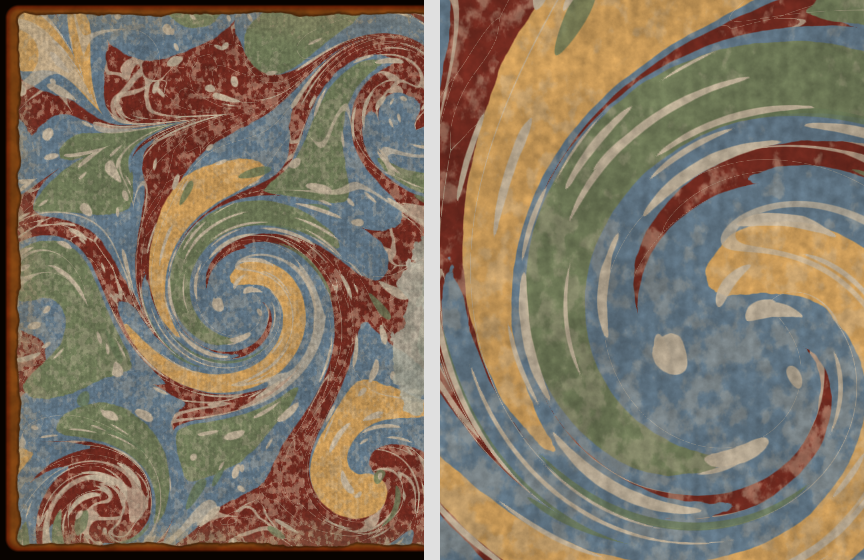
Left, the full canvas; right, a detail of the centre.
Give the GLSL for this pattern, as a Shadertoy shader.

```glsl
// Old marbled endpaper in a leather cover: blobs of pigment float on a red
// ground, and the bath is warped by swirls and stylus pulls before sampling.
// Pale spots, fine veins, wear and paper grain are laid over the colours.

float hash(vec2 p) {
    vec3 q = fract(vec3(p.xyx) * 0.1031);
    q += dot(q, q.yzx + 33.33);
    return fract((q.x + q.y) * q.z);
}

vec2 hash2(vec2 p) { return vec2(hash(p + 17.3), hash(p + 71.9)); }

float noise(vec2 p) {
    vec2 i = floor(p), f = fract(p);
    f = f * f * (3.0 - 2.0 * f);
    return mix(mix(hash(i), hash(i + vec2(1, 0)), f.x),
               mix(hash(i + vec2(0, 1)), hash(i + vec2(1, 1)), f.x), f.y);
}

float fbm(vec2 p) {
    float sum = 0.0, amp = 0.533;
    for (int k = 0; k < 4; k++) {
        sum += amp * noise(p);
        p = mat2(1.6, 1.2, -1.2, 1.6) * p + 5.7;
        amp *= 0.5;
    }
    return sum;
}

mat2 rot(float a) { return mat2(cos(a), -sin(a), sin(a), cos(a)); }

float fill(float d) {
    float w = fwidth(d) * 0.8 + 1e-5;
    return smoothstep(w, -w, d);
}

float box(vec2 p, vec2 halfSize, float radius) {
    vec2 q = abs(p) - halfSize + radius;
    return length(max(q, 0.0)) + min(max(q.x, q.y), 0.0) - radius;
}

// Stylus pull: drags the bath along a short, slightly wavy line
vec2 pull(vec2 p, vec2 start, vec2 dir, float amount) {
    vec2 d = p - start;
    float along = dot(d, dir);
    float across = abs(dot(d, vec2(-dir.y, dir.x)) + 0.02 * sin(along * 9.0));
    return p - dir * amount * exp(-across / 0.022 - along * along * 9.0);
}

vec2 stirBath(vec2 p) {
    // centre, radius, turn
    vec4 swirls[5] = vec4[5](
        vec4(0.43, 0.46, 0.135, 5.2), vec4(0.06, 0.47, 0.10, 2.6),
        vec4(0.19, 0.08, 0.10, -4.0), vec4(0.73, 0.82, 0.12, -3.4),
        vec4(0.66, 0.14, 0.10, 3.2));
    for (int k = 0; k < 5; k++) {
        vec2 d = p - swirls[k].xy;
        float turn = swirls[k].w * exp(-dot(d, d) / (swirls[k].z * swirls[k].z));
        p = swirls[k].xy + rot(turn) * d;
    }
    p = pull(p, vec2(0.45, 0.80), vec2(0.96, 0.28), 0.17);
    p = pull(p, vec2(0.14, 0.88), vec2(0.53, -0.85), 0.13);
    return p + 0.045 * (vec2(noise(p * 8.0), noise(p * 8.0 + 40.0)) - 0.5);
}

// Distances to the blue, green and yellow pigment
vec3 pigments(vec2 q) {
    vec3 d = vec3(1.0);
    for (int j = -1; j < 5; j++)
    for (int i = -1; i < 5; i++) {
        vec2 id = vec2(i, j), h = hash2(id);
        vec2 site = vec2(-0.07, 0.21) + 0.25 * (id + vec2(0.5 * mod(id.y, 2.0), 0) + 0.5 * (h - 0.5));
        vec2 v = rot(h.x * 6.3) * (q - site);
        d.x = min(d.x, length(v * vec2(0.88, 1.12)) - mix(0.095, 0.135, h.y));
        v += 0.07 * (h.yx - 0.5);
        float inner = length(v * vec2(1.15, 0.87)) - mix(0.065, 0.095, h.x);
        if (mod(id.x + 2.0 * id.y + 9.0, 3.0) < 0.5) d.z = min(d.z, inner + 0.008);
        else d.y = min(d.y, inner);
    }
    return d;
}

// Distance to scattered oval drops, in cells of the given size
float drops(vec2 q, float size, float density) {
    float d = 1.0;
    vec2 cell = floor(q / size);
    for (int j = -1; j <= 1; j++)
    for (int i = -1; i <= 1; i++) {
        vec2 id = cell + vec2(i, j), h = hash2(id + size * 900.0);
        vec2 v = rot(h.x * 2.5 - 0.6) * (q / size - id - 0.2 - 0.6 * h);
        float drop = length(v * vec2(1.0 + 0.8 * h.y, 0.8)) - mix(0.10, 0.25, h.x * h.y + 0.2);
        if (hash(id + 3.7) < density) d = min(d, drop);
    }
    return d * size;
}

// Gap between the two nearest sites: small along a web of veins
float web(vec2 q) {
    float near = 9.0, next = 9.0;
    for (int j = -1; j <= 1; j++)
    for (int i = -1; i <= 1; i++) {
        vec2 id = floor(q) + vec2(i, j);
        float r = length(q - id - hash2(id));
        next = min(next, max(near, r));
        near = min(near, r);
    }
    return next - near;
}

void mainImage(out vec4 fragColor, in vec2 fragCoord) {
    vec2 p = fragCoord / iResolution.y;
    vec2 q = stirBath(p);
    float rough = fbm(p * 70.0) - 0.5;
    vec3 cream = vec3(0.73, 0.67, 0.58);

    // Red ground with pale veins
    float wear = smoothstep(0.46, 0.72, fbm(p * vec2(130, 105)) + 0.5 * (fbm(p * 5.0) - 0.5));
    vec3 col = mix(vec3(0.43, 0.16, 0.12), vec3(0.66, 0.49, 0.41), wear * 0.75);
    float veinWidth = 0.13 * smoothstep(0.38, 0.75, noise(q * 13.0 + 8.0));
    col = mix(col, cream, 0.8 * fill(web(q * 17.0 + 0.5 * noise(q * 40.0)) - veinWidth));

    // Floating pigments
    vec3 d = pigments(q) + 0.006 * rough;
    vec3 faded = cream * wear * 0.3;
    float keep = 1.0 - 0.3 * wear;
    col = mix(col, vec3(0.37, 0.45, 0.51) * keep + faded, fill(d.x));
    col = mix(col, vec3(0.42, 0.46, 0.33) * keep + faded, fill(d.y));
    col = mix(col, vec3(0.77, 0.59, 0.34) * keep + faded, fill(d.z));

    // Threads drawn out by the stylus, then drops
    float thread = abs(noise(q * 9.0 + 20.0) - 0.5) - 0.035 * smoothstep(0.5, 0.8, noise(q * 6.0 + 3.0));
    col = mix(col, cream, 0.75 * fill(thread));
    col = mix(col, vec3(0.40, 0.46, 0.33), 0.8 * fill(drops(q + 0.4, 0.085, 0.18)));
    col = mix(col, cream, 0.95 * fill(drops(q, 0.066, 0.55) + 0.004 * rough));
    col = mix(col, cream, 0.9 * fill(drops(q + 0.2, 0.036, 0.22)));

    // Rubbed edges and a bare patch at the right
    float aspect = iResolution.x / iResolution.y;
    float rub = smoothstep(0.09, 0.02, min(p.x, min(p.y, 1.0 - p.y)) + 0.06 * (fbm(p * 9.0) - 0.5));
    col = mix(col, vec3(0.60, 0.53, 0.41), rub * (0.3 + 0.35 * wear));
    float bare = length((p - vec2(aspect, 0.40)) * vec2(2.6, 1.0)) - 0.13 + 0.15 * (fbm(p * 22.0) - 0.5);
    col = mix(col, mix(vec3(0.46, 0.48, 0.43), vec3(0.72, 0.70, 0.63), fbm(p * 40.0) * 1.4), 0.9 * fill(bare));

    // Paper grain and laid lines
    col *= 0.98 + 0.34 * (fbm(p * 190.0) - 0.5) + 0.22 * (fbm(p * 24.0) - 0.5);
    col *= 1.0 + 0.02 * sin(p.x * 850.0);

    // Leather rim on a dark background
    float paper = box(p - vec2(1.034, 0.501), vec2(1.0, 0.473), 0.012) + 0.014 * (fbm(p * 28.0) - 0.5);
    float cover = box(p - vec2(1.011, 0.503), vec2(1.0, 0.487), 0.022);
    vec3 leather = mix(vec3(0.47, 0.25, 0.07), vec3(0.40, 0.12, 0.02), smoothstep(-0.012, 0.0, cover));
    leather *= 0.8 + 0.4 * fbm(p * 45.0);
    col = mix(leather * (1.0 - 0.4 * smoothstep(0.006, 0.0, paper)), col, fill(paper));
    col = mix(vec3(0.03, 0.01, 0.0), col, smoothstep(0.003, -0.003, cover));
    fragColor = vec4(col, 1.0);
}
```
